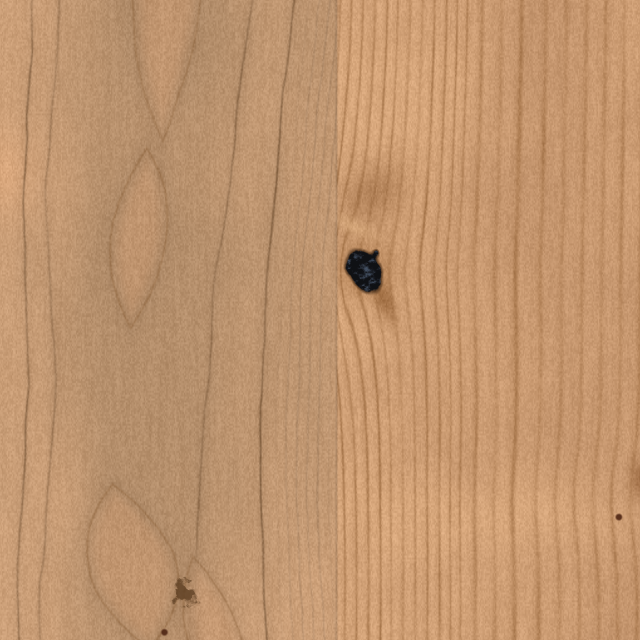
A Shadertoy shader for this texture:

```glsl
// Two joined softwood boards: a pale grey one with sparse wandering rings and
// pointed ovals, and a warm one with close rings bent around a black knot.
// Rings are distance bands; fibres are noise stretched along the grain.

float hash(vec2 p) {
    vec3 q = fract(vec3(p.xyx) * 0.1031);
    q += dot(q, q.yzx + 33.33);
    return fract((q.x + q.y) * q.z);
}

float noise(vec2 p) {
    vec2 i = floor(p), f = fract(p);
    f = f * f * (3.0 - 2.0 * f);
    return mix(mix(hash(i), hash(i + vec2(1, 0)), f.x),
               mix(hash(i + vec2(0, 1)), hash(i + vec2(1, 1)), f.x), f.y);
}

float fbm(vec2 p) {
    float sum = 0.0, amp = 0.5;
    for (int i = 0; i < 4; i++) {
        sum += amp * noise(p);
        p = p * 2.03 + 7.1;
        amp *= 0.5;
    }
    return sum;
}

float blob(vec2 p, vec2 centre, vec2 size) {
    vec2 q = (p - centre) / size;
    return exp(-dot(q, q));
}

float stroke(float d, float width) {
    return exp(-d * d / (width * width));
}

// Signed distance to an upright pointed oval, sheared sideways by lean
float pointedOval(vec2 p, vec2 centre, vec2 size, float lean) {
    p -= centre;
    p.x -= lean * p.y;
    float y = p.y / size.y;
    float slope = 2.0 * size.x * y / size.y;
    return (abs(p.x) - size.x * (1.0 - y * y)) / sqrt(1.0 + slope * slope);
}

// Ring outline with a soft shadow outside and a warmer inside
vec3 ovalRing(vec3 col, float d, float strength) {
    col = mix(col, vec3(0.785, 0.60, 0.445), 0.6 * smoothstep(0.004, -0.025, d));
    col *= 1.0 - 0.05 * exp(-abs(d) * 70.0);
    return mix(col, vec3(0.58, 0.41, 0.25), strength * stroke(d, 0.0021));
}

vec3 paleBoard(vec2 p) {
    float t = 1.0 - p.y;
    vec2 w = p + vec2(0.014 * (fbm(p * vec2(9, 7)) - 0.47), 0.0);
    float grey = smoothstep(0.02, 0.18, p.x) * (1.0 - 0.55 * smoothstep(0.28, 0.42, p.x));
    grey += 1.1 * (fbm(p * vec2(9, 4)) - 0.47) - 0.35 * smoothstep(0.72, 1.0, t) - 0.06;
    vec3 col = mix(vec3(0.80, 0.625, 0.47), vec3(0.71, 0.56, 0.42), clamp(grey, 0.0, 1.0));
    col += vec3(0.06, 0.035, 0.02) * blob(p, vec2(0.0, 0.73), vec2(0.05, 0.07));

    // Pointed ovals where rings surface
    col = ovalRing(col, pointedOval(w, vec2(0.262, 1.05), vec2(0.056, 0.27), 0.03), 0.35);
    col = ovalRing(col, pointedOval(w, vec2(0.216, 0.628), vec2(0.043, 0.14), 0.09), 0.42);
    col = ovalRing(col, pointedOval(w, vec2(0.207, 0.115), vec2(0.07, 0.128), -0.22), 0.42);
    col = ovalRing(col, pointedOval(w, vec2(0.335, 0.0), vec2(0.042, 0.13), -0.25), 0.4);

    // Four long rings, each a gentle curve down the board
    vec4 ringX = vec4(0.047, 0.085, 0.397, 0.462) + vec4(-0.014, -0.014, -0.16, -0.145) * t
               + vec4(0.0, 0.0, 0.065, 0.1) * t * t + vec4(0.006, 0.009, 0.0, 0.0) * cos(10.0 * t);
    vec4 strength = vec4(0.5, 0.32, 0.45 * smoothstep(0.12, 0.16, p.y), 0.65);
    for (int i = 0; i < 4; i++) {
        float d = w.x - ringX[i];
        float vary = 0.6 + 0.6 * noise(vec2(float(i) * 9.0, t * 9.0));
        col *= 1.0 - 0.045 * exp(-abs(d) * 110.0);
        col = mix(col, vec3(0.46, 0.33, 0.21), strength[i] * vary * stroke(d, 0.0019));
    }

    // Faint fine rings beside the joint
    float n = (w.x - ringX.w) * 62.0;
    float fine = stroke(fract(n) - 0.5, 0.11) * (0.2 + 0.8 * hash(vec2(floor(n), 4.0)));
    return col * (1.0 - 0.09 * fine * smoothstep(0.0, 0.03, w.x - ringX.w));
}

vec3 warmBoard(vec2 p, vec2 knot) {
    // Rings lean toward the joint at knot height
    vec2 k = p - knot;
    float bend = exp(-sqrt(k.y * k.y + 0.002) * 8.0) * exp(-abs(k.x + 0.03) * 9.0);
    float u = p.x + 0.075 * bend + 0.012 * (1.0 - p.y)
            + 0.012 * blob(p, vec2(0.98, 0.22), vec2(0.2, 0.09))
            + 0.004 * (fbm(p * vec2(5, 3)) - 0.47);
    float n = (u - 0.526) * 56.0 - 24.0 * max(u - 0.74, 0.0);
    n += 0.35 * noise(vec2(n * 0.7, 2.0));
    float f = fract(n);
    float weight = 0.5 + 0.5 * hash(vec2(floor(n), 8.0));
    weight *= 0.65 + 0.6 * noise(vec2(floor(n) * 5.0, p.y * 9.0));
    float late = 0.7 * stroke(f - 0.75, 0.11) + 0.2 * smoothstep(0.15, 0.75, f) * smoothstep(1.0, 0.75, f);

    float shade = smoothstep(0.58, 0.9, p.x) * 0.55 + 1.2 * (fbm(p * vec2(6, 6)) - 0.47) + 0.2;
    shade -= 0.6 * blob(p, vec2(0.8, 0.19), vec2(0.3, 0.06));
    vec3 col = mix(vec3(0.85, 0.66, 0.49), vec3(0.77, 0.585, 0.43), clamp(shade, 0.0, 1.0));
    col = mix(col, vec3(0.63, 0.44, 0.27), 0.75 * late * weight);

    // Stained and pale wood around the knot
    col = mix(col, vec3(0.61, 0.42, 0.26), 0.55 * blob(vec2(k.x - 0.35 * k.y, k.y), vec2(-0.025, 0.12), vec2(0.045, 0.05)));
    col = mix(col, vec3(0.87, 0.69, 0.51), 0.7 * blob(vec2(k.x, k.y + 0.4 * k.x), vec2(-0.015, 0.062), vec2(0.035, 0.013)));
    col = mix(col, vec3(0.52, 0.32, 0.15), 0.6 * blob(vec2(k.x + 0.3 * k.y, k.y), vec2(0.018, -0.045), vec2(0.014, 0.035)));
    col = mix(col, vec3(0.60, 0.40, 0.22), 0.5 * blob(k, vec2(0.0), vec2(0.042, 0.045)));
    return mix(col, vec3(0.58, 0.38, 0.22), 0.7 * blob(p, vec2(1.0, 0.25), vec2(0.014, 0.03)));
}

void mainImage(out vec4 fragColor, in vec2 fragCoord) {
    vec2 p = fragCoord / iResolution.xy;
    vec2 knot = vec2(0.569, 0.577);
    float joint = p.x - 0.526;
    vec3 col = mix(paleBoard(p), warmBoard(p, knot), smoothstep(-0.0015, 0.0015, joint));
    col *= 1.0 - 0.12 * stroke(joint, 0.002);

    // Fibres and pores
    float fibre = 0.5 * noise(p * vec2(230, 12)) + 0.5 * noise(p * vec2(430, 70)) - 0.5;
    float pores = noise(p * vec2(510, 330)) - 0.5;
    col += 0.05 * fibre + 0.075 * pores;

    // Black knot with a ragged edge and bluish glints
    vec2 k = p - knot;
    vec2 q = vec2(k.x + 0.3 * k.y, k.y) / vec2(0.026, 0.033);
    float edge = length(q) + 0.3 * (fbm(p * 60.0) - 0.47);
    edge -= 0.5 * blob(k, vec2(0.02, 0.03), vec2(0.008, 0.01));
    float glint = smoothstep(0.5, 0.85, fbm(p * vec2(110, 150)));
    vec3 tar = mix(vec3(0.06, 0.065, 0.08), vec3(0.26, 0.31, 0.38), glint);
    col = mix(col, vec3(0.27, 0.17, 0.09), 0.75 * smoothstep(1.2, 0.98, edge));
    col = mix(col, tar, smoothstep(1.03, 0.93, edge));

    // Small pin knots
    float star = length(p - vec2(0.289, 0.073)) / 0.018 + 2.4 * (fbm(p * 85.0) - 0.47);
    col = mix(col, vec3(0.36, 0.24, 0.13), 0.8 * smoothstep(1.0, 0.5, star));
    float pin = min(length(p - vec2(0.257, 0.012)), length(p - vec2(0.967, 0.192)));
    col = mix(col, vec3(0.30, 0.14, 0.07), 0.9 * smoothstep(0.007, 0.003, pin));
    fragColor = vec4(clamp(col, 0.0, 1.0), 1.0);
}
```
